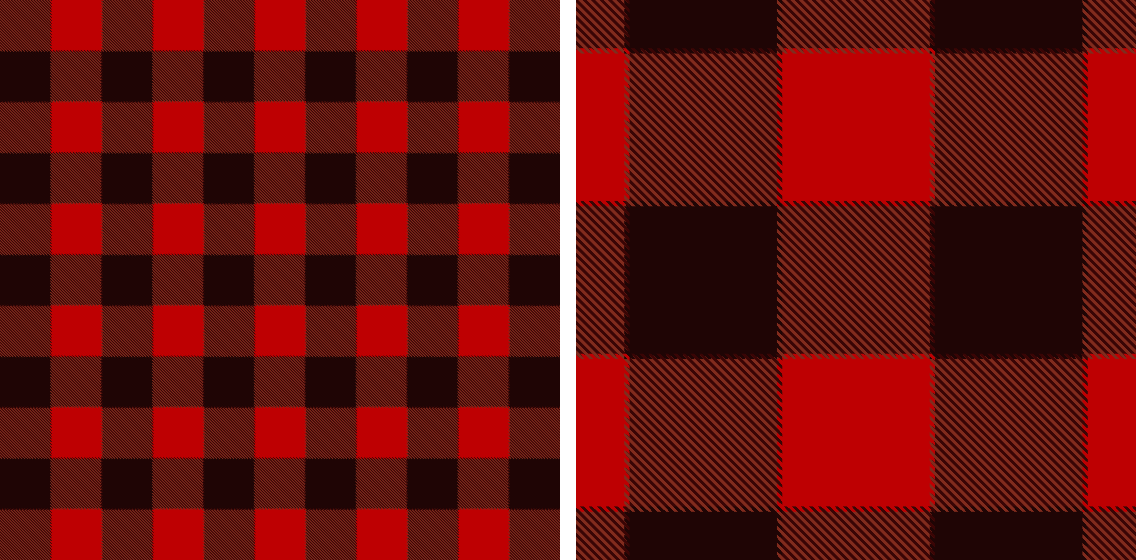
Left: the whole. Right: its middle third, enlarged.
Write a Shadertoy shader that draws this pattern.

```glsl
// Two-colour woven check: red and near-black bands cross at right angles.
// Like crossings are solid; mixed crossings show a fine diagonal twill,
// whose thread wave also nibbles small teeth into every check edge.

const float CHECKS = 11.0;          // checks across and down
const float TWILLS_PER_CHECK = 18.0; // diagonal threads along one check side
const float TOOTH_DEPTH = 0.035;    // edge teeth, in checks
const float LIGHT_SHARE = 0.5;      // share of twill taken by light thread

const vec3 RED = vec3(0.745, 0.0, 0.006);
const vec3 BLACK = vec3(0.122, 0.018, 0.020);
const vec3 THREAD_DARK = vec3(0.225, 0.020, 0.018);
const vec3 THREAD_LIGHT = vec3(0.505, 0.168, 0.112);

// Triangle wave of period 1, from 0 to 1
float triangle(float t) {
    return 1.0 - abs(2.0 * fract(t) - 1.0);
}

// Coverage of the bands lying between each odd number and the next even one
vec2 redBands(vec2 t, vec2 soft) {
    vec2 inside = 0.5 - abs(mod(t - 0.5, 2.0) - 1.0);
    return smoothstep(-soft, soft, inside);
}

// Share of light thread, fading to its mean when too fine to resolve
float twill(float phase, float footprint) {
    float soft = clamp(footprint * 1.1, 0.04, 0.5);
    float edge = 1.0 - LIGHT_SHARE;
    float thread = smoothstep(edge - soft, edge + soft, triangle(phase));
    return mix(thread, LIGHT_SHARE, smoothstep(0.5, 0.8, footprint));
}

void mainImage(out vec4 fragColor, in vec2 fragCoord) {
    vec2 cell = fragCoord / iResolution.xy * CHECKS;
    vec2 pixel = CHECKS / iResolution.xy;

    // Diagonal threads, falling from left to right
    float footprint = max(pixel.x, pixel.y) * TWILLS_PER_CHECK;
    float thread = twill((cell.x + cell.y) * TWILLS_PER_CHECK, footprint);
    vec3 mixedCloth = mix(THREAD_DARK, THREAD_LIGHT, thread);

    // Toothed bands, kept whole at the canvas border
    vec2 soft = 0.6 * pixel;
    vec2 toothed = cell + TOOTH_DEPTH * (thread - 0.5);
    toothed = clamp(toothed, soft, CHECKS - soft);
    vec2 red = redBands(toothed + vec2(0.0, 1.0), soft);

    // Cross the vertical and horizontal bands
    vec3 onBlack = mix(BLACK, mixedCloth, red.y);
    vec3 onRed = mix(mixedCloth, RED, red.y);
    fragColor = vec4(mix(onBlack, onRed, red.x), 1.0);
}
```
